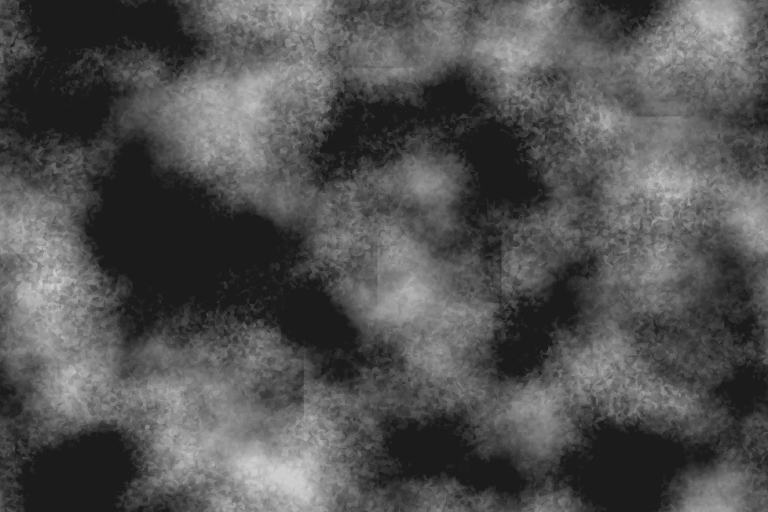
This texture is drawn by a Shadertoy shader. Its source:

```glsl
// Tileable grey smoke: soft clouds clipped to charcoal, broken into fine angular flakes.

// Two random values in 0..1 for an integer cell.
vec2 hash2(vec2 cell, float seed) {
    uvec2 v = uvec2(ivec2(cell) + ivec2(int(seed) * 131, int(seed) * 71));
    v = v * 1664525u + 1013904223u;
    v.x += v.y * 1664525u;
    v.y += v.x * 1664525u;
    v ^= v >> 16u;
    v.x += v.y * 1664525u;
    v.y += v.x * 1664525u;
    v ^= v >> 16u;
    return vec2(v & 65535u) / 65535.0;
}

// Gradient noise that wraps after a whole number of cells.
float cornerSlope(vec2 cell, vec2 offset, vec2 period, float seed) {
    float angle = 6.28319 * hash2(mod(cell, period), seed).x;
    return dot(vec2(cos(angle), sin(angle)), offset);
}

float gradientNoise(vec2 uv, vec2 period, float seed) {
    vec2 p = uv * period, i = floor(p), f = p - i;
    vec2 s = f * f * f * (f * (f * 6.0 - 15.0) + 10.0);
    vec2 e = vec2(1.0, 0.0);
    float low = mix(cornerSlope(i, f, period, seed),
                    cornerSlope(i + e.xy, f - e.xy, period, seed), s.x);
    float high = mix(cornerSlope(i + e.yx, f - e.yx, period, seed),
                     cornerSlope(i + e.xx, f - e.xx, period, seed), s.x);
    return mix(low, high, s.y);
}

float clouds(vec2 uv) {
    vec2 period = vec2(4.0, 3.0);
    float sum = 0.0, gain = 1.0;
    for (int octave = 0; octave < 6; octave++) {
        sum += gain * gradientNoise(uv, period, float(octave) + 3.0);
        period *= 2.0;
        gain *= 0.48;
    }
    return sum;
}

// Flat random tone of the nearest scattered point, from -0.5 to 0.5.
float flakes(vec2 uv, vec2 period, float seed) {
    vec2 p = uv * period, home = floor(p);
    float nearest = 9.0, tone = 0.0;
    for (int y = -1; y <= 1; y++)
    for (int x = -1; x <= 1; x++) {
        vec2 cell = home + vec2(x, y);
        vec2 wrapped = mod(cell, period);
        vec2 d = cell + hash2(wrapped, seed) - p;
        float dist = dot(d, d);
        if (dist < nearest) {
            nearest = dist;
            tone = hash2(wrapped, seed + 1.0).x - 0.5;
        }
    }
    return tone;
}

// Faint glows cut off along one short straight edge.
float ledges(vec2 uv, float pixel) {
    float sum = 0.0;
    for (int k = 0; k < 5; k++) {
        vec2 centre = hash2(vec2(k, 7), 40.0);
        vec2 d = (fract(uv - centre + 0.5) - 0.5) * vec2(1.5, 1.0);
        if (k > 2) d = -d.yx;
        float edge = smoothstep(-pixel, pixel, d.x);
        float fade = 1.0 - smoothstep(0.0, 0.11, d.x);
        sum += edge * fade * (1.0 - smoothstep(0.02, 0.1, abs(d.y)));
    }
    return sum;
}

void mainImage(out vec4 fragColor, in vec2 fragCoord) {
    vec2 uv = fragCoord / iResolution.xy;
    float smoke = 0.3 + 0.9 * clouds(uv) + 0.09 * ledges(uv, 0.7 / iResolution.y);

    // Flakes are a little crisper in some regions, and bent out of regular shape.
    float roughness = clamp(0.95 + 1.2 * gradientNoise(uv, vec2(8.0, 6.0), 20.0), 0.5, 1.5);
    vec2 bend = 0.004 * vec2(gradientNoise(uv, vec2(96.0, 64.0), 21.0),
                             gradientNoise(uv, vec2(96.0, 64.0), 22.0));

    // Four samples smooth the flake borders.
    float grey = 0.0;
    for (int k = 0; k < 4; k++) {
        vec2 jitter = vec2(k % 2, k / 2) * 0.5 - 0.25;
        vec2 q = (fragCoord + jitter) / iResolution.xy + bend;
        float grain = 0.1 * flakes(q, vec2(210.0, 140.0), 30.0)
                    + 0.08 * flakes(q, vec2(150.0, 100.0), 33.0);
        grey += 0.25 * max(smoke + roughness * grain, 0.104);
    }
    fragColor = vec4(vec3(min(grey, 0.8)), 1.0);
}
```
